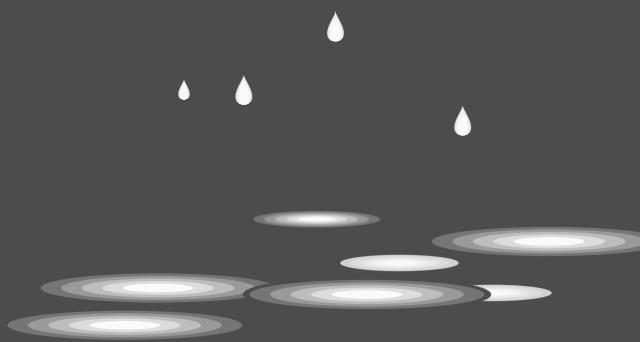
Reproduce this background procedurally as a Shadertoy shader.

```glsl
// Falling drops above glowing puddles on a flat dark grey ground.
// Each puddle is a stack of shrinking, brightening ellipses; each drop is a
// tapered width profile. Lengths are in canvas heights, origin lower left.

const float GROUND = 0.30;
const float GLOW = 0.98;
const vec2 MOAT = vec2(0.020, 0.010);   // dark gap kept around each puddle
const vec2 WIDE = vec2(0.343, 0.0425);  // radii of the large puddles
const vec2 SMALL = vec2(0.173, 0.0240); // radii of the small puddles
const int RINGS = 5;

// Coverage from a signed distance, with an edge of the given width.
float cover(float dist, float width) {
    return 1.0 - smoothstep(-0.5 * width, 0.5 * width, dist);
}

// Approximate signed distance to an ellipse centred at the origin.
float ellipseDist(vec2 q, vec2 radii) {
    float k = length(q / radii);
    float slope = length(q / (radii * radii));
    return k * (k - 1.0) / max(slope, 0.0001);
}

// Paints one puddle over the tone beneath it.
float paintPuddle(float under, vec2 q, vec2 radii, float rim, float blur, float px) {
    float tone = mix(under, GROUND, cover(ellipseDist(q, radii + MOAT), px));
    for (int i = 0; i < RINGS; i++) {
        float t = float(i) / float(RINGS - 1);
        float ringTone = mix(rim, GLOW, t * (1.15 - 0.15 * t));
        float width = px + blur * step(0.01, t);
        float dist = ellipseDist(q, radii * (1.0 - 0.7 * t));
        tone = mix(tone, ringTone, cover(dist, width));
    }
    return tone;
}

// Paints a drop whose lowest point is the origin of q.
float paintDrop(float under, vec2 q, float height, float px) {
    float t = clamp(q.y / height, 0.0, 1.0);
    float halfWidth = 0.805 * height * sqrt(t) * pow(1.0 - t, 1.3);
    float side = abs(q.x) / max(halfWidth, 0.0001);
    float shade = mix(GLOW, 0.88, smoothstep(0.45, 1.0, side));
    shade -= 0.08 * smoothstep(0.5, 1.0, t);
    float ends = cover(-q.y, px) * cover(q.y - height, px);
    return mix(under, shade, cover(abs(q.x) - halfWidth, px) * ends);
}

void mainImage(out vec4 fragColor, in vec2 fragCoord) {
    vec2 p = fragCoord / iResolution.y;
    float px = 1.5 / iResolution.y;
    float tone = GROUND;

    // Large banded puddles at the back: centres
    vec2 wide[3] = vec2[3](vec2(1.606, 0.294), vec2(0.462, 0.158), vec2(0.365, 0.049));
    for (int i = 0; i < 3; i++)
        tone = paintPuddle(tone, p - wide[i], WIDE, 0.46, 0.0, px);

    // Small bright puddles
    vec2 bright[2] = vec2[2](vec2(1.168, 0.231), vec2(1.440, 0.1435));
    for (int i = 0; i < 2; i++)
        tone = paintPuddle(tone, p - bright[i], SMALL, 0.82, 0.002, px);

    // Far soft puddle, then the near puddle that overlaps its neighbours
    tone = paintPuddle(tone, p - vec2(0.926, 0.359), SMALL + vec2(0.012, 0.0), 0.46, 0.004, px);
    tone = paintPuddle(tone, p - vec2(1.073, 0.139), WIDE, 0.46, 0.0, px);

    // Drops: lowest point and height
    vec3 drops[4] = vec3[4](vec3(0.981, 0.878, 0.088), vec3(0.713, 0.693, 0.088),
                            vec3(1.353, 0.603, 0.088), vec3(0.538, 0.708, 0.060));
    for (int i = 0; i < 4; i++)
        tone = paintDrop(tone, p - drops[i].xy, drops[i].z, px);

    fragColor = vec4(vec3(tone), 1.0);
}
```
